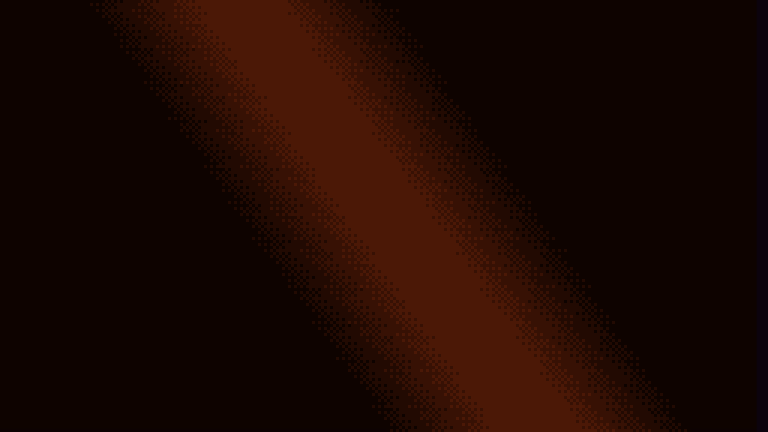
Reproduce this background procedurally as a Shadertoy shader.

```glsl
#define CELL_ROWS 144.0
#define SHADE_STEPS 3.0
#define BEAM_TOP_X 0.551
#define BEAM_SLOPE 0.700
#define CORE_HALF_WIDTH 0.092
#define FADE_HALF_WIDTH 0.355
#define RIM_WIDTH 0.026
#define FLOOR_HEIGHT 0.008

const vec3 NIGHT = vec3(0.053, 0.013, 0.001);
const vec3 EMBER = vec3(0.295, 0.093, 0.023);
const vec3 RIM = vec3(0.046, 0.013, 0.050);
const vec3 FLOOR_TINT = vec3(0.050, 0.008, 0.008);

// Ordered dither thresholds, built recursively from a 2x2 pattern
float bayer2(vec2 cell) {
    cell = mod(floor(cell), 2.0);
    return fract(cell.x * 0.5 + cell.y * 0.75);
}

float bayer8(vec2 cell) {
    return bayer2(cell) + bayer2(cell * 0.5) / 4.0 + bayer2(cell * 0.25) / 16.0;
}

// Slanted beam: flat core with a linear falloff on both sides
float beam(vec2 p) {
    float axis = BEAM_TOP_X + BEAM_SLOPE * (1.0 - p.y);
    float offset = abs(p.x - axis);
    return clamp((FADE_HALF_WIDTH - offset) / (FADE_HALF_WIDTH - CORE_HALF_WIDTH), 0.0, 1.0);
}

vec3 ditheredBeam(vec2 p) {
    vec2 cell = floor(p * CELL_ROWS);
    float light = beam((cell + 0.5) / CELL_ROWS);
    float threshold = bayer8(vec2(cell.x, CELL_ROWS - 1.0 - cell.y)) + 1.0 / 128.0;
    float shade = floor(light * SHADE_STEPS + threshold) / SHADE_STEPS;
    return mix(NIGHT, EMBER, shade);
}

void mainImage(out vec4 fragColor, in vec2 fragCoord) {
    float pixel = 1.0 / iResolution.y;
    vec2 p = fragCoord * pixel;
    float aspect = iResolution.x * pixel;

    // Four samples soften the cell edges
    vec3 color = vec3(0.0);
    for (int i = 0; i < 4; i++) {
        vec2 jitter = vec2(i % 2, i / 2) * 0.5 - 0.25;
        color += ditheredBeam(p + jitter * pixel) * 0.25;
    }

    // Faint tints along the bottom and right borders
    float lit = step(0.01, beam(p));
    float floorMask = 1.0 - smoothstep(-pixel, pixel, p.y - FLOOR_HEIGHT);
    float rimMask = smoothstep(-pixel, pixel, p.x - aspect + RIM_WIDTH);
    color = mix(color, FLOOR_TINT, floorMask * (1.0 - lit));
    color = mix(color, RIM, rimMask);

    fragColor = vec4(color, 1.0);
}
```
